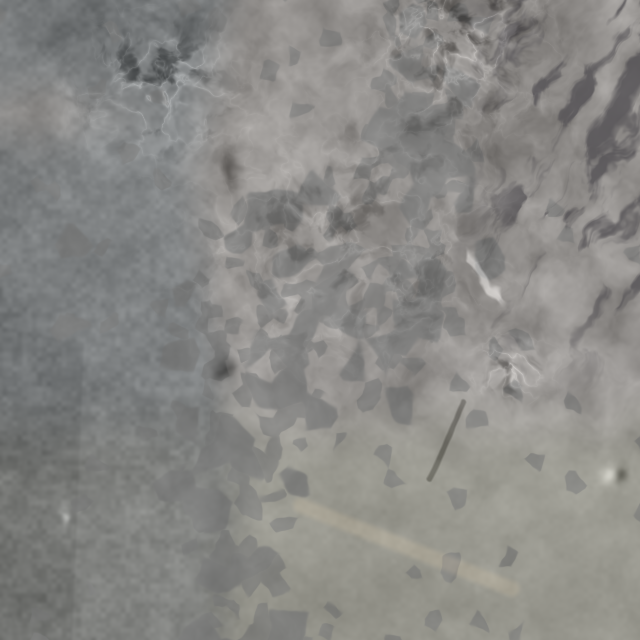
This texture is drawn by a WebGL 2 fragment shader. Its source:

```glsl
#version 300 es
precision highp float;
// Weathered grey stone: a cool grainy slab meets a warmer, mottled face.
// Soft Voronoi shards cover the seam, stretched noise makes the dark streaks,
// and ridged noise gives the crumbled, pale-veined places.
uniform vec2 u_resolution;
out vec4 fragColor;

float hash(vec2 p) {
  return fract(sin(dot(p, vec2(127.1, 311.7))) * 43758.5453);
}

float noise(vec2 p) {
  vec2 i = floor(p), f = fract(p);
  f = f * f * (3.0 - 2.0 * f);
  return mix(mix(hash(i), hash(i + vec2(1, 0)), f.x),
             mix(hash(i + vec2(0, 1)), hash(i + vec2(1, 1)), f.x), f.y);
}

float fbm(vec2 p) {
  float sum = 0.0, amp = 0.533;
  for (int i = 0; i < 4; i++) {
    sum += amp * noise(p);
    p = mat2(1.6, 1.2, -1.2, 1.6) * p + 5.3;
    amp *= 0.5;
  }
  return sum;
}

float blob(vec2 p, vec2 center, vec2 radius) {
  vec2 d = (p - center) / radius;
  return exp(-dot(d, d));
}

// Soft line from a to b
float stroke(vec2 p, vec2 a, vec2 b, float width) {
  vec2 ab = b - a;
  float t = clamp(dot(p - a, ab) / dot(ab, ab), 0.0, 1.0);
  return 1.0 - smoothstep(0.3 * width, width, length(p - a - ab * t));
}

// Chance of a shard at a place
float shardCover(vec2 p) {
  return 0.5 * blob(p, vec2(0.52, 0.50), vec2(0.17, 0.15))
       + 0.6 * blob(p, vec2(0.66, 0.76), vec2(0.06, 0.26))
       + 0.55 * blob(p, vec2(0.37, 0.16), vec2(0.09, 0.25)) + 0.02;
}

// Angular patches: Voronoi cells switched on at random, blended at the borders
float shards(vec2 p, float scale, float seed) {
  vec2 q = p * scale, cell = floor(q);
  float sum = 0.0, total = 0.0;
  for (int j = -1; j <= 1; j++)
    for (int i = -1; i <= 1; i++) {
      vec2 id = cell + vec2(i, j);
      vec2 c = id + vec2(hash(id + seed), hash(id + seed + 17.3));
      float weight = exp(-26.0 * length(q - c));
      sum += weight * step(hash(id + seed + 51.7), shardCover(c / scale));
      total += weight;
    }
  return sum / total;
}

void main() {
  vec2 p = gl_FragCoord.xy / u_resolution;
  vec2 warp = vec2(fbm(p * 14.0), fbm(p * 14.0 + 40.0)) - 0.5;
  vec2 w = p + 0.05 * warp;
  float cloud = fbm(p * 5.0) - 0.5;
  float mottle = fbm(w * 20.0 + 7.0) - 0.5;
  float grain = noise(p * 130.0) + noise(p * 75.0 + 9.0) - 1.0;

  // Cool slab on the left, warm face on the right, smooth olive below
  float warmSide = smoothstep(-0.05, 0.05, w.x - 0.34 - 0.03 * sin(p.y * 7.0));
  warmSide = max(warmSide, 0.8 * blob(w, vec2(0.05, 0.82), vec2(0.12, 0.05)));
  float lower = smoothstep(0.42, 0.25, w.y);
  vec3 cool = mix(vec3(0.495, 0.507, 0.512), vec3(0.50, 0.505, 0.495), lower);
  vec3 warm = mix(vec3(0.585, 0.573, 0.562), vec3(0.60, 0.597, 0.562), lower);
  vec3 color = mix(cool, warm, warmSide);
  color += 0.13 * cloud + mottle * mix(0.09, mix(0.24, 0.09, lower), warmSide);
  color += grain * mix(0.05, 0.018, warmSide);
  color -= 0.07 * blob(w, vec2(0.08, 0.96), vec2(0.10, 0.07));

  // Darker block at the lower left
  color -= 0.035 * smoothstep(0.135, 0.128, p.x + 0.04 * (0.47 - p.y))
         * smoothstep(0.495, 0.485, p.y + 0.2 * p.x);

  // Shards, large and small
  float flake = max(shards(p + 0.02 * warp, 23.0, 3.0),
                    0.8 * shards(p + 0.03 * warp, 42.0, 8.0));
  color = mix(color, vec3(0.475, 0.477, 0.475) + 0.14 * mottle, 0.8 * flake);

  // Steep dark streaks
  vec2 slant = vec2(dot(p, vec2(0.87, -0.5)), dot(p, vec2(0.5, 0.87)));
  float streak = fbm(slant * vec2(36.0, 9.0) + 2.0 * warp);
  float streakZone = smoothstep(0.70, 0.84, w.x) * smoothstep(0.35, 0.6, w.y);
  color += 0.12 * streakZone * (0.5 - streak);
  color = mix(color, vec3(0.33, 0.32, 0.335),
              0.8 * streakZone * smoothstep(0.53, 0.73, streak));

  // Crumbled places with pale veins and dark pits
  float rough = blob(p, vec2(0.25, 0.87), vec2(0.10, 0.09))
              + blob(p, vec2(0.72, 0.94), vec2(0.11, 0.12))
              + blob(p, vec2(0.80, 0.42), vec2(0.05, 0.04))
              + 0.5 * blob(p, vec2(0.55, 0.62), vec2(0.22, 0.16));
  float vein = pow(1.0 - abs(2.0 * fbm(w * 26.0 + 3.0) - 1.0), 9.0);
  float pit = smoothstep(0.48, 0.75, fbm(w * 34.0 + 21.0));
  color += rough * (0.16 * vein - 0.24 * pit);

  // Pale broken vein, crack, warm scratch
  color += 0.20 * stroke(w, vec2(0.70, 0.66), vec2(0.83, 0.47), 0.008)
         * smoothstep(0.35, 0.6, noise(p * 35.0));
  color -= 0.17 * stroke(p + 0.01 * warp, vec2(0.725, 0.37), vec2(0.67, 0.25), 0.006);
  color += vec3(0.06, 0.045, 0.025) * stroke(p, vec2(0.47, 0.21), vec2(0.80, 0.08), 0.018);

  // Isolated dark and bright spots
  color -= 0.22 * (blob(w, vec2(0.355, 0.415), vec2(0.016, 0.02))
                 + blob(w, vec2(0.372, 0.735), vec2(0.012, 0.028))
                 + blob(w, vec2(0.978, 0.25), vec2(0.012, 0.016)));
  color += 0.2 * (blob(w, vec2(0.95, 0.255), vec2(0.018, 0.018))
                + blob(w, vec2(0.108, 0.187), vec2(0.007, 0.011)));

  fragColor = vec4(clamp(color, 0.0, 1.0), 1.0);
}
```
